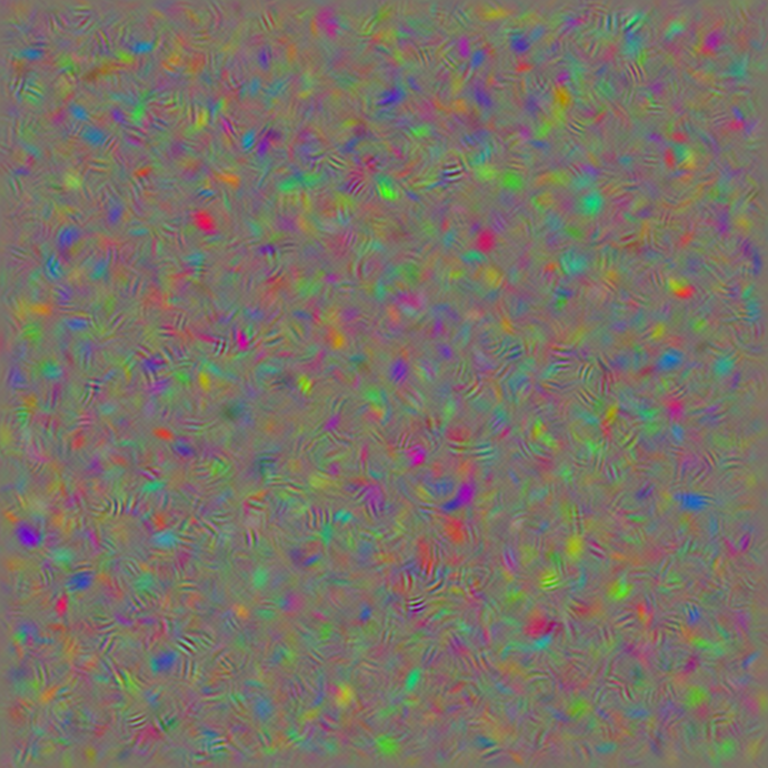
Give the GLSL for this texture, as a Shadertoy shader.

```glsl
#define BASE_COLOR vec3(0.478, 0.447, 0.402)
#define SPOT_CELLS 35.0
#define STREAK_CELLS 50.0
#define RIPPLE_CELLS 52.0
#define SPOT_GAIN 0.23
#define STREAK_GAIN 0.145
#define RIPPLE_GAIN 0.085
#define WEAVE_GAIN 0.010
#define WEAVE_WAVES 128.0
#define EDGE_FADE 0.035
#define CHANNEL_GAIN vec3(0.92, 1.0, 0.78)

const float TAU = 6.2831853;

// Integer hash: three independent values in 0..1
vec3 hash3(ivec2 cell, int seed) {
    uvec3 v = uvec3(ivec3(cell + 64, seed)) * 1664525u + 1013904223u;
    v.x += v.y * v.z; v.y += v.z * v.x; v.z += v.x * v.y;
    v ^= v >> 16u;
    v.x += v.y * v.z; v.y += v.z * v.x; v.z += v.x * v.y;
    return vec3(v >> 8u) / 16777216.0;
}

float valueNoise(vec2 p, int seed) {
    ivec2 cell = ivec2(floor(p));
    vec2 f = fract(p);
    f = f * f * (3.0 - 2.0 * f);
    float low = mix(hash3(cell, seed).x, hash3(cell + ivec2(1, 0), seed).x, f.x);
    float high = mix(hash3(cell + ivec2(0, 1), seed).x, hash3(cell + ivec2(1, 1), seed).x, f.x);
    return mix(low, high, f.y);
}

// Scattered coloured wavelets; waves is in cycles per cell, zero gives plain spots
vec3 wavelets(vec2 p, float waves, float stretch, int seed) {
    ivec2 home = ivec2(floor(p));
    vec3 sum = vec3(0.0);
    for (int y = -1; y <= 1; y++)
    for (int x = -1; x <= 1; x++) {
        ivec2 cell = home + ivec2(x, y);
        vec3 place = hash3(cell, seed);
        vec3 tint = hash3(cell, seed + 1) * 2.0 - 1.0;
        vec3 shape = hash3(cell, seed + 2);

        // Rotate into the wavelet frame
        vec2 d = p - vec2(cell) - place.xy;
        float angle = TAU * place.z;
        vec2 axis = vec2(cos(angle), sin(angle));
        vec2 q = vec2(dot(d, axis), dot(d, vec2(-axis.y, axis.x)));

        // Compact window, slightly bent, with a few much stronger wavelets
        q.x += (shape.y - 0.5) * 0.6 * q.y * q.y;
        vec2 e = q * vec2(stretch, 1.0);
        float window = max(0.0, 1.0 - dot(e, e));
        float strength = 0.4 + 1.8 * pow(shape.x, 9.0);

        // Channel offsets give coloured fringes
        vec3 fringe = tint.zxy * 0.1;
        vec3 wave = cos(TAU * waves * mix(0.75, 1.25, shape.z) * (q.x + fringe));
        tint -= 0.7 * dot(tint, vec3(1.0 / 3.0));
        sum += tint * wave * strength * window * window * window;
    }
    return sum;
}

void mainImage(out vec4 fragColor, in vec2 fragCoord) {
    vec2 uv = fragCoord / iResolution.xy;

    // Coarse colour spots, two overlapping sets
    vec3 detail = SPOT_GAIN * wavelets(uv * SPOT_CELLS, 0.0, 1.4, 10);
    detail += SPOT_GAIN * wavelets(uv * SPOT_CELLS * 1.2 + 0.4, 0.0, 1.8, 20);

    // Medium streaks
    detail += STREAK_GAIN * wavelets(uv * STREAK_CELLS, 0.8, 1.3, 30);
    detail += STREAK_GAIN * wavelets(uv * STREAK_CELLS * 0.83 + 0.3, 0.8, 1.7, 40);

    // Fine ripples, mostly light and dark, stronger in some patches
    float activity = mix(0.55, 1.45, valueNoise(uv * 9.0, 70));
    vec3 ripples = wavelets(uv * RIPPLE_CELLS, 2.1, 1.0, 50);
    ripples += wavelets(uv * RIPPLE_CELLS * 0.87 + 0.5, 2.0, 1.0, 60);
    ripples += 0.4 * dot(ripples, vec3(1.0));
    detail += RIPPLE_GAIN * activity * ripples;

    // Faint woven grid
    vec2 weave = sin(TAU * WEAVE_WAVES * uv + 0.7);
    detail += WEAVE_GAIN * weave.x * weave.y;

    // Contrast dies away at the border
    vec2 margin = min(uv, 1.0 - uv);
    float fade = smoothstep(-0.02, EDGE_FADE, min(margin.x, margin.y));
    vec3 color = BASE_COLOR + detail * CHANNEL_GAIN * fade;
    fragColor = vec4(clamp(color, 0.0, 1.0), 1.0);
}
```
